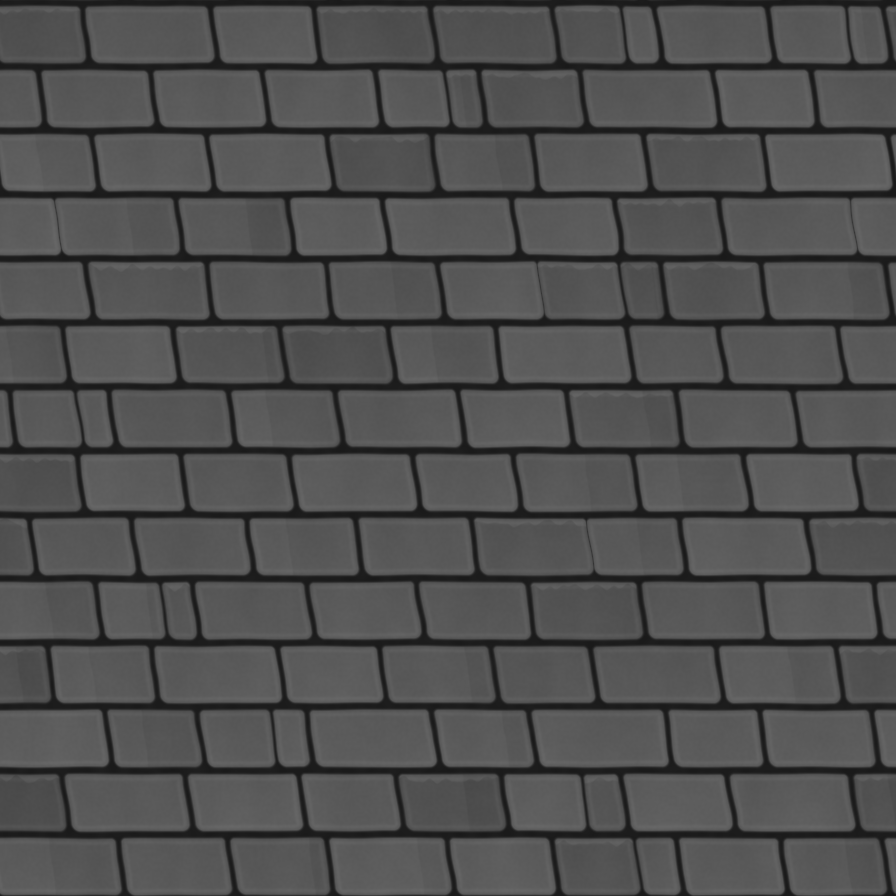
Write a three.js fragment shader that draws this texture.

```glsl
#define ROWS 14.0
#define COLS 8.0
#define BED_GAP 0.0040
#define JOINT_GAP 0.0031
#define JITTER 0.24
#define SLANT 0.0100
#define CORNER 0.0085
#define SOFT 0.0014
#define STONE 0.349
#define MORTAR_DEEP 0.108
#define MORTAR_EDGE 0.155
#define GRAIN 0.009

varying vec2 vUv;

float hash(vec2 p) {
  return fract(sin(dot(p, vec2(127.1, 311.7))) * 43758.55);
}

vec2 gradientAt(vec2 cell) {
  float angle = 6.2832 * hash(cell + 17.3);
  return vec2(cos(angle), sin(angle));
}

// Gradient noise, roughly -0.7 to 0.7
float noise(vec2 p) {
  vec2 i = floor(p), f = fract(p);
  vec2 u = f * f * f * (f * (f * 6.0 - 15.0) + 10.0);
  vec2 e = vec2(1.0, 0.0);
  float low = mix(dot(gradientAt(i), f), dot(gradientAt(i + e.xy), f - e.xy), u.x);
  float high = mix(dot(gradientAt(i + e.yx), f - e.yx), dot(gradientAt(i + e.xx), f - e.xx), u.x);
  return mix(low, high, u.y);
}

// Joint position in column units
float joint(float i, float row) {
  return i + JITTER * (hash(vec2(mod(i, COLS), row + 3.0)) - 0.5);
}

// A few joints are nearly closed
float jointGap(float i, float row) {
  float closed = step(0.94, hash(vec2(mod(i, COLS) + 41.0, row)));
  return mix(JOINT_GAP, 0.0003, closed);
}

float roundedBox(vec2 p, vec2 halfSize, float radius) {
  vec2 q = abs(p) - halfSize + radius;
  return length(max(q, 0.0)) + min(max(q.x, q.y), 0.0) - radius;
}

void main() {
  // Hand-cut wobble
  vec2 p = vUv + vec2(0.0, 0.003);
  p += vec2(0.0022, 0.0016) * vec2(noise(vUv * 28.0), noise(vUv * vec2(16.0, 22.0) + 50.0));

  // Course and leaning joints
  float rowY = p.y * ROWS;
  float row = mod(floor(rowY), ROWS);
  float fy = fract(rowY);
  float lean = 0.5 - smoothstep(-0.15, 1.15, fy);
  float phase = 0.42 * row + 0.4 * hash(vec2(row, 9.0));
  float x = (p.x - SLANT * lean) * COLS - phase;

  // Stone that holds this point
  float i = floor(x);
  if (x < joint(i, row)) i -= 1.0;
  else if (x > joint(i + 1.0, row)) i += 1.0;
  float left = joint(i, row), right = joint(i + 1.0, row);
  float gapLeft = jointGap(i, row), gapRight = jointGap(i + 1.0, row);
  vec2 id = vec2(mod(i, COLS), row);

  // Occasional narrow sliver
  if (hash(id + 71.0) > 0.93) {
    float cut = mix(left, right, 0.67);
    if (x > cut) {
      left = cut;
      gapLeft = 0.0018;
      id.x += 0.5;
    } else {
      right = cut;
      gapRight = 0.0018;
    }
  }

  // Rounded outline
  float lo = left / COLS + gapLeft, hi = right / COLS - gapRight;
  vec2 local = vec2(x / COLS - 0.5 * (lo + hi), (fy - 0.5) / ROWS);
  vec2 halfSize = vec2(0.5 * (hi - lo), 0.5 / ROWS - BED_GAP);
  float radius = CORNER * mix(1.0, 0.55, step(0.0, local.y));
  float d = roundedBox(local, halfSize, radius);

  // Stone tone, with darker stones and vertical bands
  float dark = step(0.80, hash(id + 23.0));
  float tone = STONE + 0.024 * (hash(id + 5.0) - 0.5) - 0.028 * dark;
  tone += 0.020 * (0.5 - fy);
  tone += 0.020 * noise(vec2(vUv.x * 22.0, vUv.y * 7.0 + row * 5.0));
  float bandAt = halfSize.x * (1.4 * hash(id + 31.0) - 0.4);
  float banded = step(0.70, hash(id + 37.0));
  tone -= 0.020 * banded * smoothstep(-SOFT, SOFT, local.x - bandAt);

  // Pale worn rim just inside the outline
  float rim = (-d - 0.0050) / 0.0022;
  tone += 0.024 * exp(-rim * rim);
  tone -= 0.020 * smoothstep(-0.0035, 0.0, d);

  // Ragged flaking along the top of dark stones
  float depth = halfSize.y - local.y;
  float ragged = 0.0055 + 0.009 * noise(vec2(vUv.x * 85.0, row * 7.3));
  float flake = smoothstep(SOFT, -SOFT, depth - ragged);
  tone += 0.035 * dark * flake;

  // Fine grain
  tone += GRAIN * noise(vUv * 230.0) + 0.008 * noise(vUv * 60.0);

  // Mortar
  float mortar = mix(MORTAR_EDGE, MORTAR_DEEP, smoothstep(0.0003, 0.0028, d));
  mortar += 0.016 * noise(vUv * 75.0 + 9.0);

  float shade = mix(mortar, tone, smoothstep(SOFT, -SOFT, d));
  gl_FragColor = vec4(vec3(shade), 1.0);
}
```
